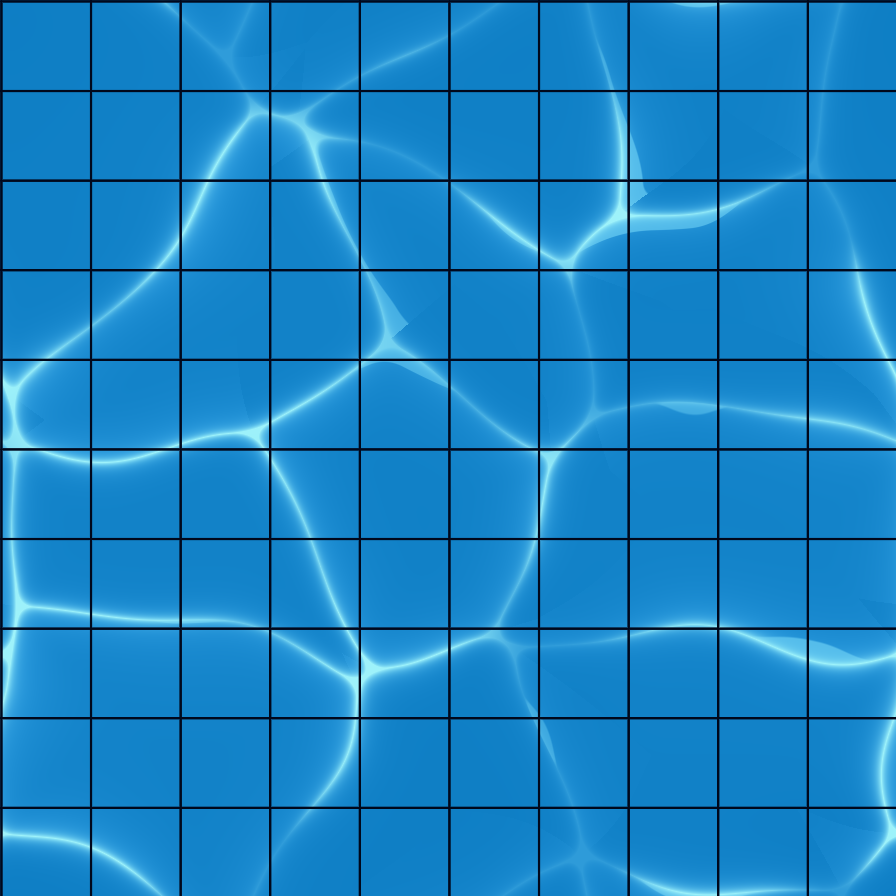
This texture is drawn by a WebGL 1 fragment shader. Its source:

```glsl
precision highp float;

uniform vec2 u_resolution;

#define TILES 10.0
#define GROUT_HALF_WIDTH 0.00135
#define GROUT_SHIFT vec2(0.0016, -0.0016)
#define CELLS vec2(3.0, 4.0)
#define JITTER 0.78
#define SEED 17.0
#define WARP 0.019
#define CORE_WIDTH 0.0034
#define GLOW_WIDTH 0.024
#define SHEET_WIDTH 0.026

const float TAU = 6.2831853;
const vec3 WATER = vec3(0.055, 0.495, 0.77);
const vec3 HAZE = vec3(0.18, 0.62, 0.89);
const vec3 SHEET = vec3(0.38, 0.78, 0.94);
const vec3 CREST = vec3(0.62, 0.95, 0.98);
const vec3 GROUT = vec3(0.0, 0.03, 0.11);

vec2 hash2(vec2 p) {
  vec3 q = fract(p.xyx * vec3(0.1031, 0.1030, 0.0973));
  q += dot(q, q.yzx + 33.33);
  return fract((q.xx + q.yz) * q.zy);
}

// Value noise that wraps after `period` units
float noise(vec2 p, float period) {
  vec2 i = floor(p), f = fract(p);
  f = f * f * (3.0 - 2.0 * f);
  float a = hash2(mod(i, period)).x;
  float b = hash2(mod(i + vec2(1.0, 0.0), period)).x;
  float c = hash2(mod(i + vec2(0.0, 1.0), period)).x;
  float d = hash2(mod(i + vec2(1.0, 1.0), period)).x;
  return mix(mix(a, b, f.x), mix(c, d, f.x), f.y);
}

float smoothMin(float a, float b, float k) {
  float h = max(k - abs(a - b), 0.0) / k;
  return min(a, b) - 0.25 * h * h * k;
}

// Bends straight cell borders into flowing curves, seamless across the canvas
vec2 warp(vec2 p) {
  vec2 slow = sin(TAU * (2.0 * p.yx + vec2(1.0, -1.0) * p + vec2(0.13, 0.58)));
  vec2 quick = sin(TAU * (4.0 * p.yx + p + vec2(0.71, 0.27)));
  return p + WARP * (slow + 0.4 * quick);
}

vec2 cellId(vec2 cell) {
  return hash2(mod(cell, CELLS) + SEED);
}

vec2 cellCenter(vec2 cell) {
  return (cell + 0.5 + JITTER * (cellId(cell) - 0.5)) / CELLS;
}

// x: distance to the nearest cell border, y: which side of it, -1 or 1
vec2 cellBorder(vec2 p) {
  vec2 home = floor(p * CELLS), nearCell = home, toNear = vec2(9.0);
  for (int j = -1; j <= 1; j++)
    for (int i = -1; i <= 1; i++) {
      vec2 cell = home + vec2(float(i), float(j));
      vec2 r = cellCenter(cell) - p;
      if (dot(r, r) < dot(toNear, toNear)) {
        toNear = r;
        nearCell = cell;
      }
    }

  float rounded = 1.0, closest = 1.0, side = 1.0;
  float ownId = cellId(nearCell).y;
  for (int j = -2; j <= 2; j++)
    for (int i = -2; i <= 2; i++) {
      vec2 cell = nearCell + vec2(float(i), float(j));
      vec2 r = cellCenter(cell) - p;
      vec2 across = r - toNear;
      if (dot(across, across) > 0.00001) {
        float d = dot(0.5 * (r + toNear), normalize(across));
        rounded = smoothMin(rounded, d, 0.018);
        if (d < closest) {
          closest = d;
          side = ownId < cellId(cell).y ? -1.0 : 1.0;
        }
      }
    }
  return vec2(max(rounded, 0.0), side);
}

void main() {
  vec2 uv = gl_FragCoord.xy / u_resolution;
  float px = 1.0 / min(u_resolution.x, u_resolution.y);

  vec2 border = cellBorder(warp(uv));
  float d = border.x, signedD = border.x * border.y;
  float strength = mix(0.1, 1.0, smoothstep(0.22, 0.68, noise(uv * 6.0 + 0.3, 6.0)));

  // Broad haze, stronger on one side of each ripple
  float drift = noise(uv * 4.0, 4.0);
  float glow = exp(-d / (GLOW_WIDTH * (1.0 + 0.35 * border.y)));
  vec3 color = mix(WATER, HAZE, 0.16 * drift + 0.8 * glow * mix(0.5, 1.0, strength));

  // Folded sheets of light that swell along some ripples
  float swell = SHEET_WIDTH * smoothstep(0.58, 0.95, noise(uv * 7.0 + 2.6, 7.0));
  float sheet = smoothstep(-px, px, signedD)
              * (1.0 - smoothstep(swell - px, swell + px, signedD))
              * smoothstep(0.0, 0.004, swell);
  color = mix(color, SHEET, sheet * mix(0.45, 0.8, strength));

  // Thin bright crest
  float crest = exp(-d / CORE_WIDTH) * strength;
  color = mix(color, SHEET, 0.6 * exp(-d / (2.2 * CORE_WIDTH)) * strength);
  color = mix(color, CREST, crest);

  // Tile grid
  vec2 toLine = abs(fract((uv - GROUT_SHIFT) * TILES + 0.5) - 0.5) / TILES;
  float line = min(toLine.x, toLine.y);
  float grout = 1.0 - smoothstep(GROUT_HALF_WIDTH - 0.5 * px, GROUT_HALF_WIDTH + 0.5 * px, line);
  gl_FragColor = vec4(mix(color, GROUT, grout), 1.0);
}
```
